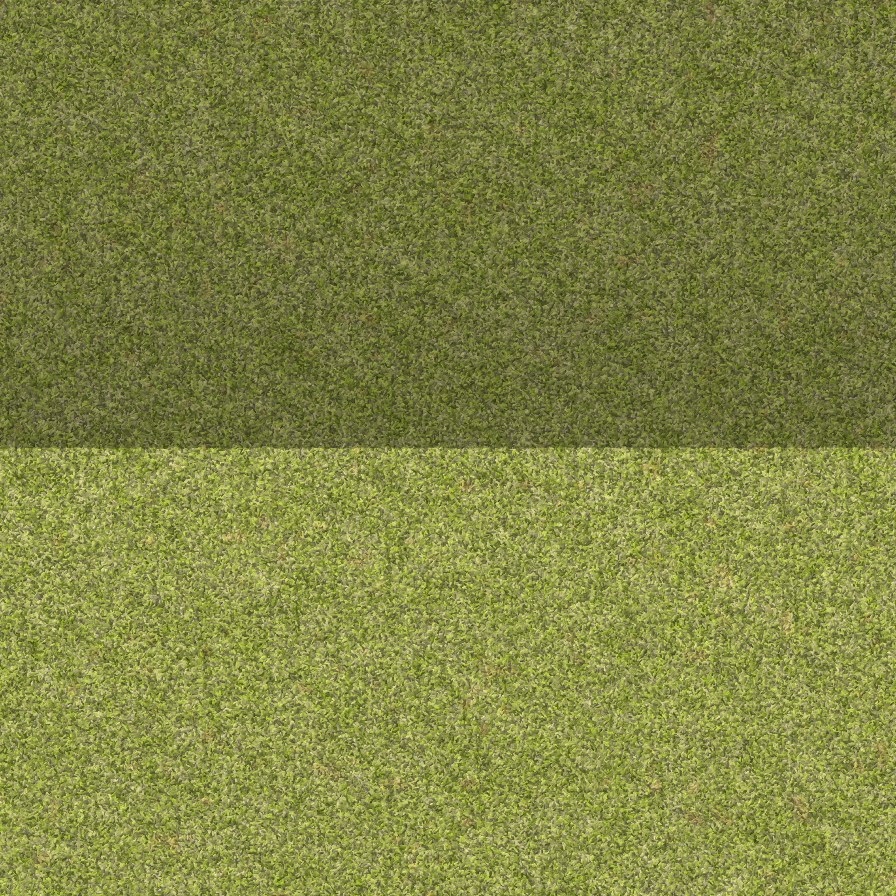
This texture is drawn by a WebGL 2 fragment shader. Its source:

```glsl
#version 300 es
precision highp float;
// Short mown turf in two bands: a shaded upper half above a sunlit lower half.
// Layers of tiny randomly turned blades, lit from one side, give shade and
// tint; soft noise adds faint straw patches and a few rusty spots.
uniform vec2 u_resolution;
out vec4 fragColor;

const vec3 GREEN = vec3(0.91, 1.05, 0.24);
const vec3 STRAW = vec3(1.09, 1.04, 0.81);
const vec3 RUST = vec3(1.14, 0.93, 0.55);
const vec2 SUN = vec2(-0.6, 0.8);

float hash(vec2 p) {
    return fract(sin(dot(p, vec2(127.1, 311.7))) * 43758.5453);
}

float noise(vec2 p) {
    vec2 i = floor(p);
    vec2 f = fract(p);
    f = f * f * (3.0 - 2.0 * f);
    float low = mix(hash(i), hash(i + vec2(1, 0)), f.x);
    float high = mix(hash(i + vec2(0, 1)), hash(i + vec2(1, 1)), f.x);
    return mix(low, high, f.y);
}

float fbm(vec2 p) {
    float sum = 0.0;
    float weight = 0.5;
    for (int i = 0; i < 4; i++) {
        sum += weight * noise(p);
        p = mat2(1.6, 1.2, -1.2, 1.6) * p + 7.3;
        weight *= 0.5;
    }
    return sum / 0.9375;
}

// Offset of p from the nearest point of a segment centred on the origin.
vec2 segmentOffset(vec2 p, vec2 halfAxis) {
    float t = clamp(dot(p, halfAxis) / dot(halfAxis, halfAxis), -1.0, 1.0);
    return p - halfAxis * t;
}

// Paints one blade per cell over leaf = (shade, tint).
vec2 paintBlades(vec2 leaf, vec2 uv, float cells, float seed) {
    vec2 p = uv * cells;
    vec2 home = floor(p);
    float blur = max(0.1, 0.35 * cells / u_resolution.y);
    for (int y = -1; y <= 1; y++) {
        for (int x = -1; x <= 1; x++) {
            vec2 cell = home + vec2(x, y);
            vec2 key = cell + seed;
            vec2 root = cell + vec2(hash(key), hash(key + 19.7));
            float angle = 6.2832 * hash(key + 41.3);
            vec2 halfAxis = vec2(cos(angle), sin(angle)) * mix(0.15, 0.55, hash(key + 5.9));
            vec2 off = segmentOffset(p - root, halfAxis);
            float cover = 1.0 - smoothstep(0.24 - blur, 0.24 + blur, length(off));
            float relief = 0.9 * dot(off, SUN);
            vec2 paint = vec2(hash(key + 67.1) + relief, hash(key + 83.9));
            leaf = mix(leaf, paint, cover);
        }
    }
    return leaf;
}

// Brightness by height: dimmest just above the boundary.
float bandLight(vec2 uv) {
    float edge = 0.5 + 0.002 * (noise(uv * 260.0) - 0.5);
    float aa = 0.7 / u_resolution.y;
    float shaded = mix(0.405, 0.455, smoothstep(0.5, 0.9, uv.y));
    float sunlit = mix(0.57, 0.58, smoothstep(0.1, 0.5, uv.y));
    return mix(sunlit, shaded, smoothstep(edge - aa, edge + aa, uv.y));
}

void main() {
    vec2 uv = gl_FragCoord.xy / u_resolution;

    // Thatch, then three layers of blades
    vec2 leaf = vec2(noise(uv * 250.0), noise(uv * 210.0 + 31.0));
    leaf = paintBlades(leaf, uv, 175.0, 3.0);
    leaf = paintBlades(leaf, uv, 215.0, 211.0);
    leaf = paintBlades(leaf, uv, 265.0, 457.0);

    // Faint patches, small tufts and fine grain
    float patches = fbm(uv * 18.0 + 4.0) - 0.5;
    float tufts = fbm(uv * 75.0 + 17.0) - 0.5;
    float grain = noise(uv * 420.0 + 9.0) - 0.5;

    float shade = 1.0 + 0.7 * (leaf.x - 0.5) + 0.32 * grain;
    shade += 0.2 * tufts + 0.02 * patches;
    float tint = 0.5 + 0.75 * (leaf.y - 0.5) + 0.45 * tufts + 0.15 * patches;
    vec3 colour = mix(GREEN, STRAW, clamp(tint, 0.0, 1.0));

    // Sparse worn spots
    float worn = smoothstep(0.66, 0.85, fbm(uv * 48.0 + 53.0));
    colour = mix(colour, RUST, 0.45 * worn);

    colour *= shade * bandLight(uv);
    fragColor = vec4(clamp(colour, 0.0, 1.0), 1.0);
}
```
